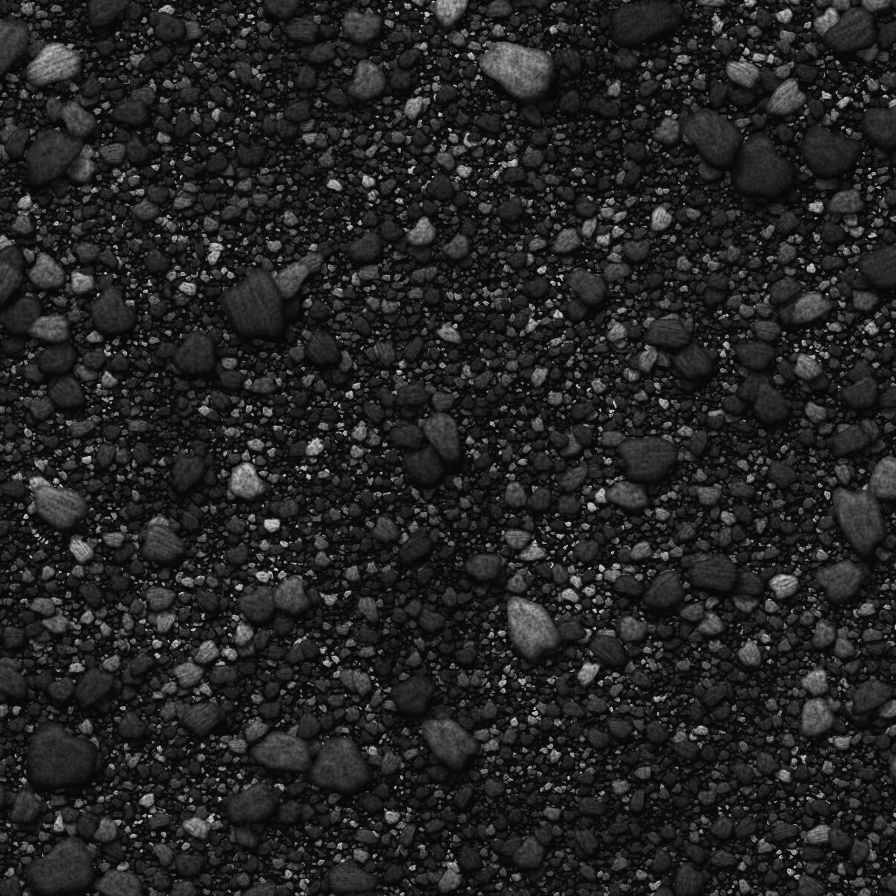
Give the GLSL for this texture, as a WebGL 1 fragment shader.

```glsl
precision highp float;
uniform vec2 u_resolution;

vec3 hash3(vec3 p) {
  p = fract(p * vec3(0.1031, 0.1030, 0.0973));
  p += dot(p, p.yxz + 33.33);
  return fract((p.xxy + p.yxx) * p.zyx);
}

float cornerSlope(vec2 cell, vec2 offset) {
  float angle = 6.2832 * hash3(vec3(cell, 7.0)).x;
  return dot(vec2(cos(angle), sin(angle)), offset);
}

float gradientNoise(vec2 p) {
  vec2 i = floor(p), f = fract(p);
  vec2 u = f * f * f * (f * (f * 6.0 - 15.0) + 10.0);
  float low = mix(cornerSlope(i, f), cornerSlope(i + vec2(1, 0), f - vec2(1, 0)), u.x);
  float high = mix(cornerSlope(i + vec2(0, 1), f - vec2(0, 1)), cornerSlope(i + 1.0, f - 1.0), u.x);
  return mix(low, high, u.y);
}

mat2 rotation(float angle) {
  float c = cos(angle), s = sin(angle);
  return mat2(c, -s, s, c);
}

// Distance from a pebble's centre, 1 at its rounded, slightly lumpy rim
float pebbleRim(vec2 q, vec3 form) {
  float power = mix(2.0, 3.4, form.x);
  vec2 a = pow(abs(q) + 0.0001, vec2(power));
  float angle = atan(q.y, q.x + 0.0001);
  float lumps = 0.11 * cos(3.0 * angle + 6.28 * form.y) + 0.06 * cos(5.0 * angle + 6.28 * form.z);
  return pow(a.x + a.y, 1.0 / power) / (1.0 + lumps);
}

// Mottling on some stones, stretched bands on others, plus fine grit
float stoneGrain(vec2 q, vec2 uv, vec3 form) {
  vec2 stretch = form.z > 0.65 ? vec2(1.0, 6.0) : vec2(2.5, 3.0);
  float veins = gradientNoise(q * stretch + form.xy * 90.0);
  float grit = gradientNoise(uv * 240.0) + 0.6 * gradientNoise(uv * 470.0);
  return 1.0 + 0.5 * veins + 0.45 * grit;
}

void main() {
  vec2 uv = gl_FragCoord.xy / u_resolution.y;
  float pixel = 1.0 / u_resolution.y;
  float tone = 0.035 + 0.05 * max(gradientNoise(uv * 260.0), 0.0);

  // Layers from fine gravel up to sparse large stones
  for (int layer = 0; layer < 6; layer++) {
    float level = float(layer);
    float cells = 150.0 * pow(0.62, level);
    float coverage = 1.2 * pow(0.65, level);
    vec2 grid = uv * cells + level * 17.3;

    for (int k = 0; k < 9; k++) {
      vec2 cell = floor(grid) + vec2(mod(float(k), 3.0), floor(float(k) / 3.0)) - 1.0;
      vec3 place = hash3(vec3(cell, level * 5.0 + 1.0));
      if (place.z > coverage) continue;
      vec3 form = hash3(vec3(cell, level * 5.0 + 2.0));
      vec3 look = hash3(vec3(cell, level * 5.0 + 3.0));

      // Flattened stones lying mostly sideways
      vec2 centre = cell + 0.1 + 0.8 * place.xy;
      float radius = mix(0.32, 0.56, look.y);
      vec2 local = (grid - centre) / radius;
      mat2 turn = rotation((look.z - 0.5) * 2.6);
      vec2 squash = vec2(1.0, mix(0.52, 0.92, form.y));
      vec2 q = turn * local / squash;
      float rim = pebbleRim(q, form);

      // Soft shadow cast below the stone
      vec2 below = turn * (local + vec2(-0.08, 0.28)) / squash;
      tone *= mix(0.3, 1.0, smoothstep(0.75, 1.4, length(below)));

      float blur = pixel * cells / radius;
      if (rim > 1.0 + blur) continue;

      // Pale stones gather in loose clumps
      vec2 spot = (centre - level * 17.3) / cells;
      float clump = gradientNoise(spot * 7.0) + 0.6 * gradientNoise(spot * 19.0);
      float paleness = pow(look.x, 3.2) * (1.0 + 1.1 * clump);
      float albedo = 0.105 + 0.46 * max(paleness, 0.0);
      albedo = mix(albedo, 0.24, 0.08 * level);

      // Overhead light on a flat-topped dome
      float slope = rim * rim;
      vec3 normal = normalize(vec3(local * slope, 0.75));
      float light = max(dot(normal, normalize(vec3(-0.15, 0.75, 0.65))), 0.0);
      float shade = (0.2 + 1.15 * light) * (1.0 - 0.45 * smoothstep(0.75, 1.0, rim));
      float stone = albedo * shade * stoneGrain(q, uv, form);
      tone = mix(tone, stone, 1.0 - smoothstep(1.0 - blur, 1.0 + blur, rim));
    }
  }

  // Broad hollows sink into darkness
  tone *= 1.0 + 0.35 * gradientNoise(uv * 5.0 + 3.0);
  gl_FragColor = vec4(vec3(clamp(tone + 0.012, 0.03, 0.75)), 1.0);
}
```
